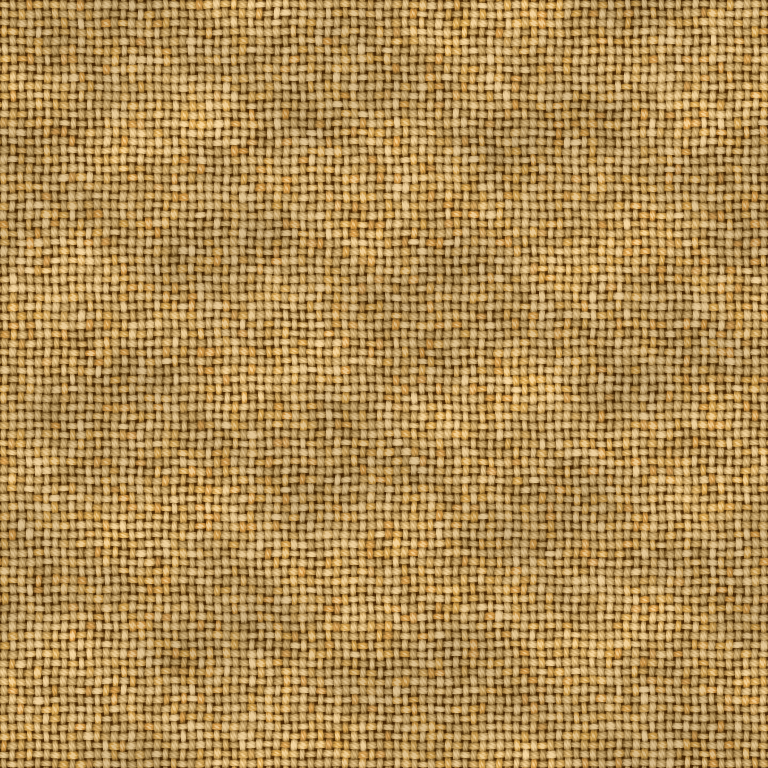
A Shadertoy shader for this texture:

```glsl
// Plain-weave burlap: golden tan yarns crossing over and under, with dark gaps.

const vec2  THREADS     = vec2(90.0, 84.0); // yarns across and down (even, so it tiles)
const float HALF_WIDTH  = 0.375; // yarn half width, in cells
const float WIDTH_VARY  = 0.14;  // width change between stitches
const float BOW         = 0.62;  // rise and fall of a yarn
const float WANDER      = 0.07;  // drift of the yarns, in cells
const float FIBRE       = 0.11;  // strength of the twisted fibres
const float TONE_VARY   = 0.24;  // brightness change between stitches
const float YARN_VARY   = 0.20;  // brightness change along a yarn
const float CLOTH_VARY  = 0.06;  // broad brightness change
const int   SAMPLES     = 3;     // samples per pixel side

const vec3 HOLE   = vec3(0.27, 0.14, 0.01);
const vec3 SHADOW = vec3(0.44, 0.31, 0.11);
const vec3 TAN    = vec3(0.79, 0.66, 0.43);
const vec3 GOLD   = vec3(0.81, 0.62, 0.29);
const vec3 ORANGE = vec3(0.82, 0.55, 0.23);
const vec3 PALE   = vec3(0.93, 0.82, 0.63);

const float PI  = 3.14159;
const float TAU = 6.28318;

float hash(vec2 p) {
    vec3 q = fract(vec3(p.xyx) * vec3(0.1031, 0.1030, 0.0973));
    q += dot(q, q.yzx + 33.33);
    return fract((q.x + q.y) * q.z);
}

// Soft streaks along one yarn, from layered sines with a phase per yarn.
float streak(float along, float yarn) {
    float phase = TAU * hash(vec2(yarn, 7.0));
    return 0.5 + 0.25 * sin(TAU * 4.0 * along + phase)
               + 0.25 * sin(TAU * 11.0 * along + 2.7 * phase);
}

// Yarn colour with height in w; "local" is (across, along) inside the cell.
// "over" is 1 where the yarn lies on top and -1 where it dives below.
vec4 yarn(vec2 local, float over, vec2 stitch, float streaks) {
    float pick = hash(stitch + 11.0);
    float tone = hash(stitch + 47.0);
    float width = HALF_WIDTH + WIDTH_VARY * (hash(stitch + 83.0) - 0.5);
    float across = local.x / width;
    float profile = sqrt(max(1.0 - across * across, 0.0));
    float rise = over * cos(PI * local.y);
    float height = profile + BOW * rise;

    // Dye: mostly tan, with gold, orange and bleached stitches.
    float dye = 0.5 * pick + 0.5 * streaks;
    vec3 tint = mix(TAN, GOLD, smoothstep(0.45, 0.85, dye));
    tint = mix(tint, ORANGE, 0.5 * smoothstep(0.88, 0.98, pick));
    tint = mix(tint, PALE, 0.5 * smoothstep(0.16, 0.04, pick));

    // Rounded light, twisted fibres and uneven tone.
    float fibre = sin(TAU * (0.9 * across + 1.4 * local.y + tone))
                + 0.6 * sin(TAU * (1.7 * across - 1.1 * local.y + pick));
    float light = 0.52 * profile + 0.44 * rise - 0.10 * across
                + FIBRE * fibre + TONE_VARY * (tone - 0.5)
                + YARN_VARY * (streaks - 0.5);
    vec3 colour = mix(SHADOW, tint, smoothstep(0.05, 0.80, light));
    colour = mix(colour, PALE, 0.85 * smoothstep(0.74, 1.04, light));
    return vec4(colour, abs(across) < 1.0 ? height : -9.0);
}

vec3 weave(vec2 uv) {
    // Gentle wander, periodic over the canvas.
    vec2 wander = sin(TAU * (vec2(3.0, 2.0) * uv.yx + vec2(1.0, 2.0) * uv))
                + sin(TAU * (vec2(17.0, 13.0) * uv.yx + vec2(5.0, 7.0) * uv));
    vec2 p = uv * THREADS + WANDER * wander;
    vec2 cell = floor(p);
    vec2 local = p - cell - 0.5;
    float warpOver = 1.0 - 2.0 * mod(cell.x + cell.y, 2.0);

    // A dipping yarn belongs to the nearest stitch that surfaces.
    vec2 side = vec2(local.x < 0.0 ? -1.0 : 1.0, local.y < 0.0 ? -1.0 : 1.0);
    vec2 warpStitch = cell + vec2(0.0, warpOver < 0.0 ? side.y : 0.0);
    vec2 weftStitch = cell + vec2(warpOver > 0.0 ? side.x : 0.0, 0.0);
    warpStitch = mod(warpStitch, THREADS);
    weftStitch = mod(weftStitch, THREADS);

    vec4 warp = yarn(local, warpOver, warpStitch, streak(uv.y, warpStitch.x));
    vec4 weft = yarn(local.yx, -warpOver, weftStitch + 200.0,
                     streak(uv.x, weftStitch.y + 200.0));

    // The higher yarn shows; where neither reaches, the gap shows.
    vec4 top = warp.w > weft.w ? warp : weft;
    vec3 colour = mix(HOLE, top.rgb, smoothstep(-0.10, 0.60, top.w));

    // Broad unevenness of the cloth.
    float cloth = sin(TAU * (2.0 * uv.x + uv.y)) * sin(TAU * (3.0 * uv.y - uv.x))
                + 0.6 * sin(TAU * (7.0 * uv.y + uv.x)) * sin(TAU * (4.0 * uv.x - uv.y));
    return colour * (1.0 + CLOTH_VARY * cloth);
}

void mainImage(out vec4 fragColor, in vec2 fragCoord) {
    // Average a grid of samples to smooth every edge.
    vec3 sum = vec3(0.0);
    for (int j = 0; j < SAMPLES; j++) {
        for (int i = 0; i < SAMPLES; i++) {
            vec2 offset = (vec2(i, j) + 0.5) / float(SAMPLES) - 0.5;
            sum += weave((fragCoord + offset) / iResolution.xy);
        }
    }
    fragColor = vec4(sum / float(SAMPLES * SAMPLES), 1.0);
}
```
